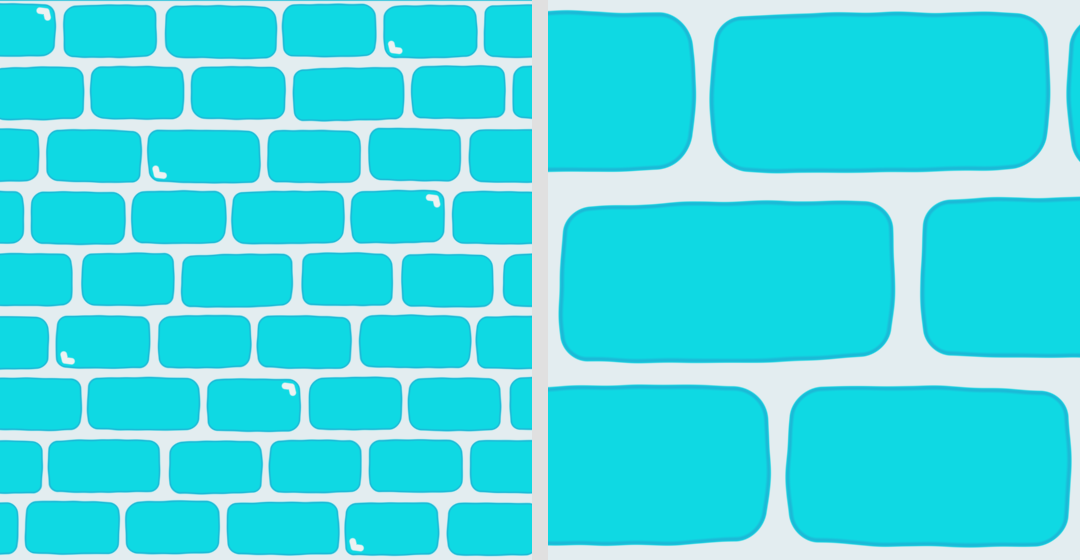
Left, the full canvas; right, a detail of the centre.
Reproduce this pattern procedurally as a WebGL 2 fragment shader.

```glsl
#version 300 es
precision highp float;

uniform vec2 u_resolution;
out vec4 fragColor;

// Lengths are fractions of the canvas height.
const vec3 BRICK_COLOR = vec3(0.06, 0.85, 0.89);
const vec3 GROUT_COLOR = vec3(0.89, 0.93, 0.94);
const vec3 OUTLINE_COLOR = vec3(0.13, 0.67, 0.82);
const vec3 GLINT_COLOR = vec3(0.93, 0.95, 0.95);

const int ROWS = 9;
const float ROW_PITCH = 0.111;
const float HALF_HEIGHT = 0.0478;
const float BRICK_PITCH = 0.1797;
const float WIDE_EXTRA = 0.0326;
const float HALF_GAP = 0.0062;
const float GAP_JITTER = 0.0022;
const float LIFT_JITTER = 0.0022;
const vec2 BULGE = vec2(0.0038, 0.0022);
const float TILT = 0.018;
const float RADIUS_MIN = 0.013;
const float RADIUS_MAX = 0.021;
const float WOBBLE_FREQ = 32.0;
const float WOBBLE_AMP = 0.0016;
const float OUTLINE_WIDTH = 0.0014;
const float GLINT_RADIUS = 0.0058;
const float TOP_SLIVER = 0.0015;

// Per row, from the top: first joint, index of the wide brick, glinting brick.
const float FIRST_JOINT[ROWS] = float[](
    0.107, 0.156, 0.078, 0.049, 0.138, 0.094, 0.151, 0.081, 0.039);
const int WIDE_BRICK[ROWS] = int[](1, 2, 1, 2, 1, 3, 0, 0, 2);
const int GLINT_BRICK[ROWS] = int[](-1, 9, 1, 3, 9, 0, 1, 9, 3);

float hash(vec2 p) {
    vec3 q = fract(vec3(p.xyx) * 0.1031);
    q += dot(q, q.yzx + 33.33);
    return fract((q.x + q.y) * q.z);
}

float signedHash(vec2 p) {
    return 2.0 * hash(p) - 1.0;
}

float cornerGradient(vec2 cell, vec2 offset) {
    float angle = 6.2832 * hash(cell + 17.0);
    return dot(vec2(cos(angle), sin(angle)), offset);
}

float gradientNoise(vec2 p) {
    vec2 i = floor(p), f = fract(p);
    vec2 u = f * f * f * (f * (f * 6.0 - 15.0) + 10.0);
    vec2 e = vec2(1.0, 0.0);
    return mix(mix(cornerGradient(i, f), cornerGradient(i + e, f - e), u.x),
               mix(cornerGradient(i + e.yx, f - e.yx),
                   cornerGradient(i + 1.0, f - 1.0), u.x), u.y);
}

float jointX(int row, int k) {
    float extra = k > WIDE_BRICK[row] ? WIDE_EXTRA : 0.0;
    return FIRST_JOINT[row] + float(k) * BRICK_PITCH + extra;
}

// Rounded box with bowed, tilted sides and a different radius at each corner.
float brickDistance(vec2 p, vec2 halfSize, vec2 id) {
    vec2 n = clamp(p / halfSize, -1.0, 1.0);
    p.x += TILT * signedHash(id + 5.0) * p.y;
    p.y += TILT * signedHash(id + 9.0) * p.x;
    vec2 size = halfSize - BULGE * n.yx * n.yx;
    float radius = mix(RADIUS_MIN, RADIUS_MAX, hash(id * 3.0 + sign(p) + 40.0));
    vec2 q = abs(p) - size + radius;
    return length(max(q, 0.0)) + min(max(q.x, q.y), 0.0) - radius;
}

float segmentDistance(vec2 p, vec2 a, vec2 b) {
    vec2 d = b - a;
    return length(p - a - d * clamp(dot(p - a, d) / dot(d, d), 0.0, 1.0));
}

// Bent stroke; p is measured inward from a brick corner.
float glintDistance(vec2 p) {
    vec2 bend = vec2(0.0170, 0.0150);
    return min(segmentDistance(p, vec2(0.0145, 0.0255), bend),
               segmentDistance(p, bend, vec2(0.0285, 0.0135))) - GLINT_RADIUS;
}

void main() {
    vec2 uv = gl_FragCoord.xy / u_resolution.y;
    float pixel = 1.0 / u_resolution.y;
    float depth = 1.0 - uv.y;

    // Find the row and the brick under this point.
    int row = clamp(int(floor(depth / ROW_PITCH)), 0, ROWS - 1);
    int brick = -1;
    for (int k = 0; k < 6; k++) {
        if (uv.x > jointX(row, k)) brick = k;
    }
    vec2 id = vec2(brick + 2, row + 1);

    // Brick bounds with hand-laid variation.
    float left = jointX(row, brick) + HALF_GAP + GAP_JITTER * signedHash(id + 60.0);
    float right = jointX(row, brick + 1) - HALF_GAP + GAP_JITTER * signedHash(id + 80.0);
    float middle = 1.0 - (float(row) + 0.5) * ROW_PITCH + LIFT_JITTER * signedHash(id + 70.0);
    vec2 halfSize = vec2(0.5 * (right - left), HALF_HEIGHT);
    vec2 p = uv - vec2(0.5 * (left + right), middle);

    float d = brickDistance(p, halfSize, id) + WOBBLE_AMP * gradientNoise(uv * WOBBLE_FREQ);
    d = min(d, depth - TOP_SLIVER);
    float cover = smoothstep(pixel, -pixel, d);
    float outline = smoothstep(OUTLINE_WIDTH + pixel, 0.0, abs(d + OUTLINE_WIDTH));
    vec3 color = mix(GROUT_COLOR, mix(BRICK_COLOR, OUTLINE_COLOR, 0.7 * outline), cover);

    // Glints sit at the upper right or the lower left corner.
    bool upper = row % 3 == 0 && brick == GLINT_BRICK[row];
    bool lower = row % 3 == 2 ? brick == GLINT_BRICK[row]
                              : row % 3 == 0 && brick == GLINT_BRICK[row] + 4;
    if (upper || lower) {
        float glint = glintDistance(halfSize + (upper ? -p : p));
        color = mix(color, GLINT_COLOR, smoothstep(pixel, -pixel, glint));
    }
    fragColor = vec4(color, 1.0);
}
```
